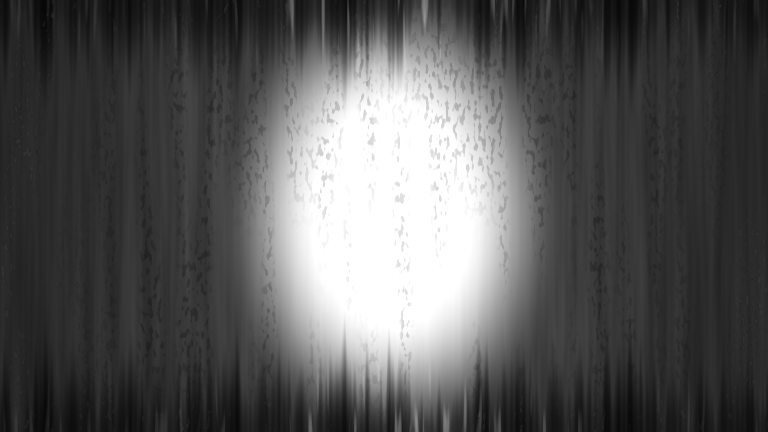
Write a WebGL 1 fragment shader that draws this background.

```glsl
precision highp float;
uniform vec2 u_resolution;

vec2 randomGradient(vec2 cell) {
  float angle = 6.2832 * fract(sin(dot(cell, vec2(127.1, 311.7))) * 43758.5);
  return vec2(cos(angle), sin(angle));
}

float gradientNoise(vec2 p) {
  vec2 cell = floor(p);
  vec2 f = p - cell;
  vec2 w = f * f * f * (f * (f * 6.0 - 15.0) + 10.0);
  float a = dot(randomGradient(cell), f);
  float b = dot(randomGradient(cell + vec2(1.0, 0.0)), f - vec2(1.0, 0.0));
  float c = dot(randomGradient(cell + vec2(0.0, 1.0)), f - vec2(0.0, 1.0));
  float d = dot(randomGradient(cell + 1.0), f - 1.0);
  return 1.4 * mix(mix(a, b, w.x), mix(c, d, w.x), w.y);
}

// Vertical fibres, built from successively finer columns
float fibres(vec2 p) {
  float sum = 0.0;
  float weight = 0.5;
  vec2 scale = vec2(24.0, 1.2);
  for (int i = 0; i < 3; i++) {
    sum += weight * gradientNoise(p * scale + float(i) * 17.3);
    scale *= vec2(2.1, 1.8);
    weight *= 0.8;
  }
  return sum;
}

void main() {
  vec2 uv = gl_FragCoord.xy / u_resolution;
  vec2 p = (uv - vec2(0.51, 0.5)) * vec2(u_resolution.x / u_resolution.y, 1.0);
  float edge = 0.5 - abs(p.y);
  float fibre = fibres(p + 5.0);

  // Central glow over a dim, wide halo
  float radius = length(p * vec2(1.0, 0.74));
  float glow = 1.0 - smoothstep(0.16, 0.41, radius + 0.02 * fibre);
  float halo = exp(-3.0 * p.x * p.x) * (1.0 - 0.5 * smoothstep(0.25, 0.5, abs(p.y)));
  float shade = 0.14 + 0.17 * halo + 0.73 * glow;
  shade *= 1.0 + fibre * mix(0.32, 0.06, glow);

  // Broken flecks gathered along worn columns
  float wear = smoothstep(-0.2, 0.5, gradientNoise(vec2(p.x * 22.0, p.y * 2.0 + 9.0)));
  float fleck = gradientNoise(p * vec2(105.0, 38.0) + 31.0)
              + 0.5 * gradientNoise(p * vec2(150.0, 85.0) + 63.0);
  float chips = smoothstep(0.05, 0.5, fleck) * wear;
  shade *= 1.0 - chips * mix(0.22, 0.17, glow);

  // Dark drips reaching in from the top and bottom
  vec2 column = vec2(p.x, 0.25 * abs(p.y) + 0.04 * sign(p.y));
  float drip = fibres(column + 11.0);
  float reach = max(0.14 + 0.28 * drip, 0.03);
  float stain = 1.0 - smoothstep(0.0, reach, edge);
  shade *= 1.0 - stain * clamp(0.42 + 0.7 * drip, 0.1, 0.8);

  // Pale scratches and grit near the borders
  float border = 1.0 - smoothstep(0.0, 0.2, edge);
  float scratch = smoothstep(0.25, 0.7, gradientNoise(vec2(p.x * 85.0, p.y * 5.0 + 3.0)));
  shade += scratch * border * (0.07 + 0.2 * exp(-8.0 * p.x * p.x));
  float side = smoothstep(0.55, 0.9, abs(p.x));
  shade += 0.07 * smoothstep(0.2, 0.7, fleck) * wear * max(side, border);

  gl_FragColor = vec4(vec3(clamp(shade, 0.0, 1.0)), 1.0);
}
```
